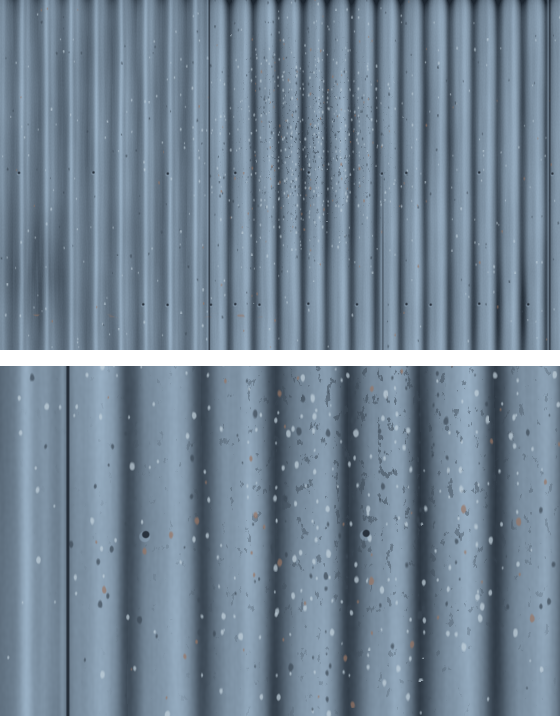
Top: the whole. Bottom: its middle third, enlarged.
Reproduce this texture procedurally as a Shadertoy shader.

```glsl
// Painted corrugated steel sheets: three lapped panels of vertical ridges.
// A periodic shading profile gives the ridges; gradient noise adds streaks
// and stains, and hashed cells scatter paint chips. Canvas height is one unit.

const vec3 SHADOW = vec3(0.235, 0.285, 0.335);
const vec3 LIGHT = vec3(0.59, 0.68, 0.76);
const vec3 CHIP = vec3(0.76, 0.82, 0.86);
const vec3 RUST = vec3(0.60, 0.46, 0.39);
const vec3 HOLE = vec3(0.10, 0.13, 0.17);

const vec3 SEAMS = vec3(0.598, 1.094, 1.571);   // x of the panel laps
const vec3 GROOVES = vec3(0.0375, 0.655, 1.144); // first groove per panel
const vec3 PITCH = vec3(0.0708, 0.0698, 0.0696); // ridge spacing per panel
const vec2 NAIL_ROWS = vec2(0.131, 0.506);
const float NAIL_RADIUS = 0.0034;
const float NAIL_PHASE = 0.24;
const vec2 SCUFF_CENTER = vec2(0.89, 0.60);
const vec2 SCUFF_SIZE = vec2(0.20, 0.25);

vec2 hash2(vec2 p) {
    vec3 q = fract(vec3(p.xyx) * vec3(0.1031, 0.1030, 0.0973));
    q += dot(q, q.yzx + 33.33);
    return fract((q.xx + q.yz) * q.zy);
}

float gradientDot(vec2 cell, vec2 offset) {
    float angle = 6.2832 * hash2(cell).x;
    return dot(vec2(cos(angle), sin(angle)), offset);
}

float gradientNoise(vec2 p) {
    vec2 i = floor(p), f = fract(p);
    vec2 u = f * f * f * (f * (f * 6.0 - 15.0) + 10.0);
    vec2 e = vec2(0.0, 1.0);
    return mix(mix(gradientDot(i, f), gradientDot(i + e.yx, f - e.yx), u.x),
               mix(gradientDot(i + e.xy, f - e.xy), gradientDot(i + 1.0, f - 1.0), u.x), u.y);
}

float fbm(vec2 p) {
    float sum = 0.0, gain = 0.6;
    for (int i = 0; i < 4; i++) {
        sum += gain * gradientNoise(p);
        p = p * 2.03 + 17.7;
        gain *= 0.55;
    }
    return sum;
}

float bell(float x, float width) { return exp(-x * x / (width * width)); }

float blob(vec2 p, vec2 center, vec2 size) { return bell(length((p - center) / size), 1.0); }

// Brightness across one ridge; t = 0 is the groove
float ridgeProfile(float t, bool soft) {
    float d = t > 0.5 ? t - 1.0 : t;
    if (soft) return 0.60 - 0.27 * bell(d, 0.24)
        + 0.38 * bell(t - 0.35, 0.10) + 0.13 * bell(t - 0.59, 0.09);
    return 0.73 - 0.68 * bell(d, d < 0.0 ? 0.13 : 0.20) + 0.20 * bell(t - 0.66, 0.13);
}

void mainImage(out vec4 fragColor, in vec2 fragCoord) {
    float pixel = 1.0 / iResolution.y;
    vec2 p = fragCoord * pixel;

    // Panel and ridge coordinates
    int panel = p.x < SEAMS.x ? 0 : (p.x < SEAMS.y ? 1 : 2);
    bool soft = panel == 0;
    float bend = 0.0022 * gradientNoise(vec2(p.x * 9.0, p.y * 3.0));
    float ridge = (p.x + bend - GROOVES[panel]) / PITCH[panel];
    float t = fract(ridge), k = floor(ridge);
    float groove = bell(min(t, 1.0 - t), 0.24);

    // Ridge shading with vertical streaks and fine grain
    float streak = fbm(vec2(p.x * 55.0, p.y * 2.2));
    float cloud = fbm(p * vec2(7.0, 4.0) + 31.0);
    float grain = gradientNoise(p * vec2(260.0, 150.0));
    float shade = ridgeProfile(t, soft) + 0.16 * streak + 0.10 * cloud + 0.035 * grain;
    shade += 0.10 * gradientNoise(vec2(k * 3.7 + 0.4, p.y * 2.5));

    // Stains, and the shadow under the top edge
    float patchy = clamp(0.65 + 1.2 * streak, 0.0, 1.2);
    shade -= 0.48 * patchy * blob(p, vec2(0.11, 0.20), vec2(0.085, 0.17));
    shade -= 0.50 * patchy * groove * blob(p, vec2(1.45, 0.12), vec2(0.10, 0.12));
    shade -= 0.22 * groove * blob(p, vec2(0.93, 0.52), vec2(0.18, 0.25));
    shade -= (soft ? 0.22 : 0.50) * (0.4 + groove) * exp((p.y - 1.0) / 0.02);
    vec3 color = mix(SHADOW, LIGHT, clamp(shade, -0.35, 1.12));

    // Scuffed paint: dark flakes within a worn area
    float worn = blob(p, SCUFF_CENTER, SCUFF_SIZE);
    float flakes = smoothstep(0.30, 0.42, fbm(p * vec2(120.0, 70.0)) + 0.14 * worn);
    color = mix(color, SHADOW, 0.55 * flakes * worn);

    // Scattered chips, coarse to fine
    for (int i = 0; i < 3; i++) {
        float size = 0.028 / (1.0 + 0.6 * float(i));
        vec2 cell = floor(p / size);
        vec2 seed = hash2(cell + 71.0 * float(i + 1)), kind = hash2(cell + 193.0 * float(i + 1));
        vec2 offset = (fract(p / size) - 0.25 - 0.5 * seed) * size;
        float radius = 0.0007 + 0.0017 * kind.x * kind.x;
        float d = length(offset * vec2(1.0, 0.6)) - radius + 0.0008 * grain;
        float present = step(kind.y, 0.025 + 0.38 * worn);
        vec3 tint = seed.x > 0.86 ? RUST : (seed.x < 0.3 ? SHADOW : CHIP);
        color = mix(color, tint, 0.7 * present * smoothstep(pixel, -pixel, d));
    }

    // Nails in two rows, with rust smears below the lower one
    for (int row = 0; row < 2; row++) {
        bool nailed = row == 1 ? mod(k, 3.0) < 0.5 : hash2(vec2(k, panel)).x > 0.5;
        vec2 q = vec2((t - NAIL_PHASE) * PITCH[panel], p.y - NAIL_ROWS[row] - 0.006 * (hash2(vec2(k, 9.0)).y - 0.5));
        float rim = smoothstep(pixel, -pixel, length(q + vec2(0.001, 0.002)) - 1.5 * NAIL_RADIUS);
        float head = smoothstep(pixel, -pixel, length(q) - NAIL_RADIUS);
        if (nailed) color = mix(mix(color, LIGHT, 0.45 * rim), HOLE, 0.85 * head);
    }
    float smear = smoothstep(0.24, 0.42, gradientNoise(vec2(p.x * 24.0, p.y * 60.0)));
    color = mix(color, RUST, 0.5 * smear * bell(p.y - 0.098, 0.004) * step(p.x, 0.75));

    // Lapped seams: a lit edge beside a dark line
    for (int i = 0; i < 3; i++) {
        float d = p.x - SEAMS[i];
        float strength = i == 1 ? 0.6 * smoothstep(0.65, 0.2, p.y) : 0.85;
        color = mix(color, LIGHT, 0.5 * strength * bell(d + 0.005, 0.003));
        color = mix(color, HOLE, strength * smoothstep(pixel, -pixel, abs(d) - 0.0014));
    }
    fragColor = vec4(color, 1.0);
}
```
